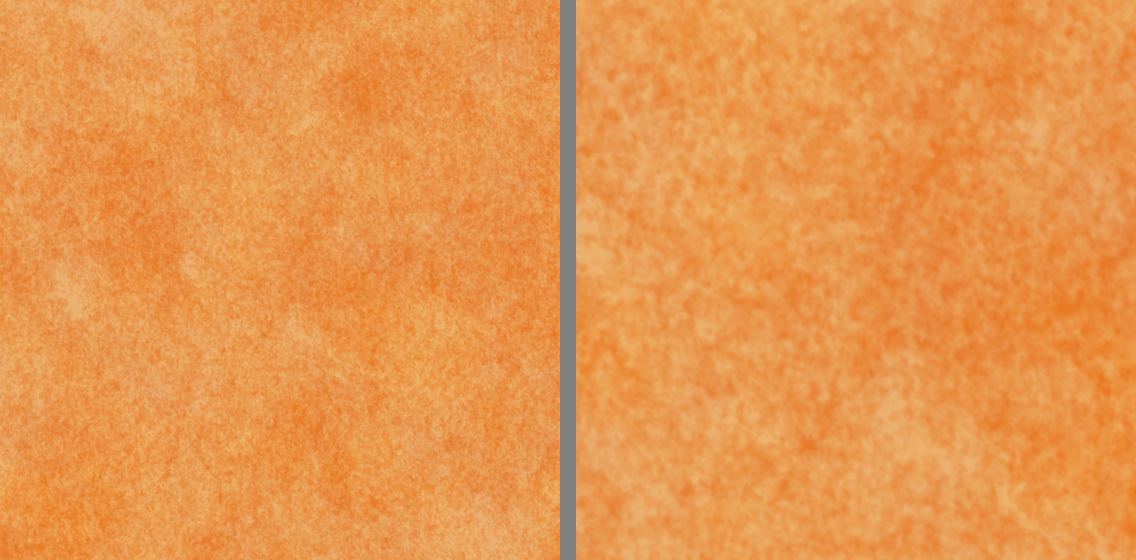
Left, the full canvas; right, a detail of the centre.
This texture is drawn by a three.js fragment shader. Its source:

```glsl
// Mottled orange parchment with soft stains, pale scuffs, faint creases and fine grain.
varying vec2 vUv;

const vec3 BASE_ORANGE = vec3(0.914, 0.590, 0.300);
const vec3 TONE_STEP = vec3(0.005, 0.040, 0.045);    // from burnt towards pale
const vec3 WARMTH_STEP = vec3(0.008, 0.003, -0.022); // from dusty towards vivid

vec2 hash2(vec2 cell) {
  vec3 q = fract(vec3(cell.xyx) * vec3(0.1031, 0.1030, 0.0973));
  q += dot(q, q.yzx + 33.33);
  return fract((q.xx + q.yz) * q.zy);
}

// Smooth value noise in -1..1
float valueNoise(vec2 p) {
  vec2 cell = floor(p);
  vec2 f = fract(p);
  vec2 s = f * f * (3.0 - 2.0 * f);
  float low = mix(hash2(cell).x, hash2(cell + vec2(1.0, 0.0)).x, s.x);
  float high = mix(hash2(cell + vec2(0.0, 1.0)).x, hash2(cell + 1.0).x, s.x);
  return 2.0 * mix(low, high, s.y) - 1.0;
}

// Layered noise; a larger gain gives rougher detail
float layeredNoise(vec2 p, int octaves, float gain) {
  float sum = 0.0;
  float weight = 1.0;
  float total = 0.0;
  mat2 turn = mat2(0.96, 0.28, -0.28, 0.96);
  for (int i = 0; i < 7; i++) {
    if (i >= octaves) break;
    sum += weight * valueNoise(p);
    total += weight;
    weight *= gain;
    p = turn * p * 2.03 + vec2(17.3, 9.1);
  }
  return sum / total;
}

// Cellular noise: difference of the two nearest distances, zero on cell borders
float cellBorder(vec2 p) {
  vec2 cell = floor(p);
  vec2 f = fract(p);
  float nearest = 8.0;
  float second = 8.0;
  for (int y = -1; y <= 1; y++) {
    for (int x = -1; x <= 1; x++) {
      vec2 offset = vec2(float(x), float(y));
      float d = length(offset + hash2(cell + offset) - f);
      second = min(second, max(nearest, d));
      nearest = min(nearest, d);
    }
  }
  return second - nearest;
}

vec2 rotate(vec2 p, float angle) {
  float c = cos(angle);
  float s = sin(angle);
  return vec2(c * p.x + s * p.y, c * p.y - s * p.x);
}

// Broken thin folds, shown only where the patch noise is high
float creases(vec2 p, float scale, float width) {
  float line = 1.0 - smoothstep(0.0, width, cellBorder(p * scale));
  float patches = smoothstep(0.05, 0.5, layeredNoise(p * 8.0 + 41.0, 4, 0.7));
  return line * patches;
}

// Ragged worn patches, drawn out along a slope
float scuffs(vec2 p, float angle) {
  vec2 q = rotate(p, angle) * vec2(6.0, 11.0);
  return smoothstep(0.2, 0.5, layeredNoise(q + 63.0, 6, 0.68));
}

void main() {
  vec2 p = vUv;
  vec2 warp = vec2(layeredNoise(p * 14.0 + 5.0, 4, 0.7),
                   layeredNoise(p * 14.0 + 29.0, 4, 0.7));
  vec2 bent = p + 0.03 * warp;

  // Stains, short upright fibres and two sizes of grain
  float stains = layeredNoise(bent * vec2(7.5, 6.0) + 11.0, 7, 0.68);
  float fibres = layeredNoise(bent * vec2(54.0, 30.0) + 83.0, 3, 0.8);
  float grain = layeredNoise(p * vec2(110.0, 85.0) + 7.0, 2, 1.0);
  float specks = layeredNoise(rotate(p, 0.5) * vec2(235.0, 205.0) + 51.0, 2, 0.6);
  float tone = 3.1 * stains + 1.4 * fibres + 1.6 * grain + 1.9 * specks;

  // Wear and folds
  tone += 1.2 * scuffs(bent, -0.6) - 0.12;
  tone -= 1.3 * creases(bent, 7.0, 0.045);
  tone += 0.9 * creases(bent + 3.7, 9.0, 0.05);

  // Vivid and dusty areas drift apart from the tone
  float warmth = 2.2 * layeredNoise(bent * 9.0 + 97.0, 6, 0.68) - 0.2 * tone;

  vec3 color = BASE_ORANGE + TONE_STEP * clamp(tone, -3.0, 2.6)
             + WARMTH_STEP * clamp(warmth, -1.5, 1.5);
  gl_FragColor = vec4(color, 1.0);
}
```
